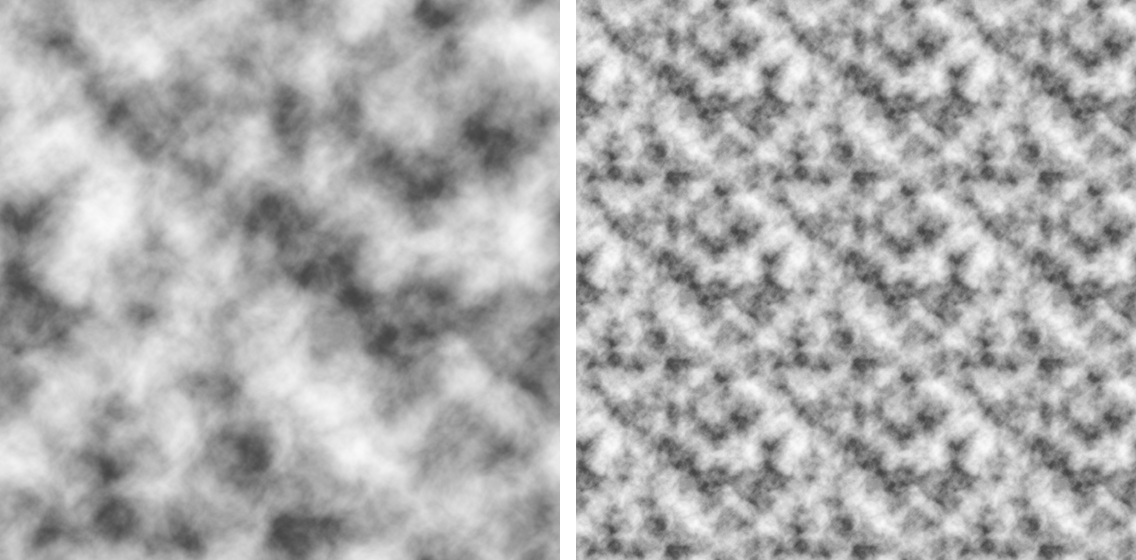
Left: one tile. Right: repeated 3 by 3.
Give the GLSL for this texture, as a WebGL 1 fragment shader.

```glsl
precision highp float;
// Soft grey clouds: dark smoky clumps between pale haze, with faint diagonal wisps.
// Fractal gradient noise on a lattice turned by 45 degrees, wrapped so that the
// unit square tiles, then bent by a tone curve with a longer tail in the darks.

uniform vec2 u_resolution;

const vec2 CLOUD_CELLS = vec2(4.0, 4.0);   // whole cells along and across the diagonal
const vec2 WISP_CELLS = vec2(8.0, 20.0);   // stretched cells for the wisps
const vec2 WARP_CELLS = vec2(8.0, 8.0);
const vec2 OCTAVE_SHIFT = vec2(0.37, 0.71); // keeps octave lattices from lining up
const float CLOUD_GAIN = 0.5;              // amplitude ratio between octaves
const float WISP_GAIN = 0.5;
const float WISP_AMOUNT = 0.11;
const float WARP_AMOUNT = 0.014;           // in canvas units
const float MID_GREY = 0.692;
const float CONTRAST = 0.147;
const float DARK_SKEW = 0.017;
const float TOE_START = 0.38;              // darks below this are eased
const float TOE_DEPTH = 0.16;              // and never fall further than this
const float NOISE_DEVIATION = 0.216;       // standard deviation of one noise octave
const float TAU = 6.2831853;
const int OCTAVES = 6;

float hash(vec2 cell, float seed) {
  vec3 p = fract(vec3(cell.xyx + seed * 7.31) * vec3(0.1031, 0.1030, 0.0973));
  p += dot(p, p.yzx + 33.33);
  return fract((p.x + p.y) * p.z);
}

// Steps of (1,0) and (0,1) on the canvas move the lattice by (a,b) and (a,-b).
vec2 wrapCell(vec2 cell, vec2 cells) {
  cell -= cells * floor((cell.x + 0.5) / cells.x);
  return vec2(cell.x, floor(mod(cell.y + 0.5, 2.0 * cells.y)));
}

float cornerSlope(vec2 cell, vec2 corner, vec2 offset, vec2 cells, float seed) {
  float angle = TAU * hash(wrapCell(cell + corner, cells), seed);
  return dot(vec2(cos(angle), sin(angle)), offset - corner);
}

float gradientNoise(vec2 uv, vec2 cells, float seed) {
  vec2 p = vec2(uv.x + uv.y, uv.x - uv.y) * cells + fract(seed * OCTAVE_SHIFT);
  vec2 cell = floor(p);
  vec2 f = p - cell;
  vec2 fade = f * f * f * (f * (f * 6.0 - 15.0) + 10.0);
  float a = cornerSlope(cell, vec2(0.0, 0.0), f, cells, seed);
  float b = cornerSlope(cell, vec2(1.0, 0.0), f, cells, seed);
  float c = cornerSlope(cell, vec2(0.0, 1.0), f, cells, seed);
  float d = cornerSlope(cell, vec2(1.0, 1.0), f, cells, seed);
  return mix(mix(a, b, fade.x), mix(c, d, fade.x), fade.y);
}

// Sum of octaves, scaled to a standard deviation of about one.
float fractalNoise(vec2 uv, vec2 cells, float gain, int octaves, float seed) {
  float total = 0.0;
  float energy = 0.0;
  float amplitude = 1.0;
  for (int i = 0; i < OCTAVES; i++) {
    if (i >= octaves) break;
    total += amplitude * gradientNoise(uv, cells, seed + float(i));
    energy += amplitude * amplitude;
    amplitude *= gain;
    cells *= 2.0;
  }
  return total / (sqrt(energy) * NOISE_DEVIATION);
}

// Eases the darkest tones toward a floor.
float softToe(float grey) {
  float eased = TOE_START - TOE_DEPTH * (1.0 - exp((grey - TOE_START) / TOE_DEPTH));
  return grey < TOE_START ? eased : grey;
}

void main() {
  vec2 uv = gl_FragCoord.xy / u_resolution;

  // Ragged cloud edges from a slight warp
  vec2 warp = vec2(gradientNoise(uv, WARP_CELLS, 31.0),
                   gradientNoise(uv, WARP_CELLS, 47.0));
  vec2 warped = uv + WARP_AMOUNT * warp;

  // Clouds and brushed wisps
  float density = fractalNoise(warped, CLOUD_CELLS, CLOUD_GAIN, OCTAVES, 3.0);
  density += WISP_AMOUNT * fractalNoise(warped, WISP_CELLS, WISP_GAIN, 3, 61.0);

  // Tone curve
  float grey = MID_GREY + CONTRAST * density - DARK_SKEW * density * density;
  gl_FragColor = vec4(vec3(min(softToe(grey), 1.0)), 1.0);
}
```
